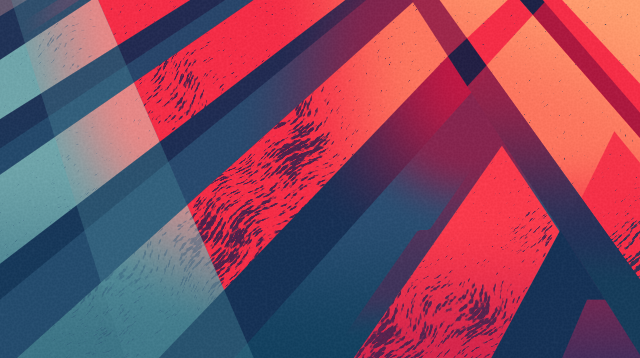
This background is drawn by a Shadertoy shader. Its source:

```glsl
// Coverage above the line y = line.x * x + line.y
float above(vec2 p, vec2 line) {
    float d = (p.y - line.x * p.x - line.y) / length(vec2(line.x, 1.0));
    return smoothstep(-0.7, 0.7, d * iResolution.y);
}

float below(vec2 p, vec2 line) { return 1.0 - above(p, line); }

float strip(vec2 p, vec2 low, vec2 high) { return above(p, low) * below(p, high); }

vec2 hash2(vec2 c) {
    return fract(sin(vec2(dot(c, vec2(127.1, 311.7)), dot(c, vec2(269.5, 183.3)))) * 4375.85);
}

// Cellular noise: distance to the nearest point
float cells(vec2 q) {
    float nearest = 2.0;
    for (int j = -1; j <= 1; j++)
        for (int i = -1; i <= 1; i++) {
            vec2 cell = floor(q) + vec2(i, j);
            nearest = min(nearest, length(cell + hash2(cell) - q));
        }
    return nearest;
}

// Soft patch of dry brush
float smear(vec2 p, float x, float y, float size) {
    vec2 d = (p - vec2(x, y)) / size;
    return exp(-dot(d, d));
}

// Bristle marks along the diagonal
float bristles(vec2 p, float amount) {
    vec2 q = mat2(0.72, -0.69, 0.69, 0.72) * p;
    q.y += 0.025 * sin(q.x * 9.0 + 2.0 * sin(q.y * 8.0)) + 0.008 * sin(q.x * 31.0);
    float streak = mix(cells(q * vec2(16, 105)), cells(q * vec2(65, 130)), 0.35);
    float patchy = 0.75 + 0.25 * sin(q.x * 17.0 + 3.0 * sin(q.y * 13.0)) * sin(q.y * 29.0);
    return 1.0 - smoothstep(-0.1, 0.1, streak - 0.85 * amount * patchy);
}

void mainImage(out vec4 fragColor, in vec2 fragCoord) {
    vec2 p = fragCoord / iResolution.y;
    vec3 navy = vec3(0.09, 0.20, 0.34), slate = vec3(0.17, 0.31, 0.45);
    vec3 plum = vec3(0.53, 0.15, 0.31), red = vec3(0.96, 0.18, 0.28);
    vec3 coral = vec3(0.99, 0.46, 0.37), peach = vec3(1.0, 0.68, 0.46);

    // Shared edges: slope, height at the left
    vec2 topBand = vec2(0.689, 0.512), mainTop = vec2(0.898, -0.042);
    vec2 peakLeft = vec2(1.433, -1.416), peakFoot = vec2(1.854, -2.544);
    vec2 crossLeft = vec2(-1.55, 2.782), crossRight = vec2(-1.396, 2.714);
    vec2 farLeft = vec2(-1.148, 2.667), footRight = vec2(-1.585, 2.842);

    // Dark ground with a crimson glow
    float glow = 1.0 - smoothstep(0.04, 0.58, length(p - vec2(1.34, 0.8)));
    vec3 col = mix(navy, vec3(0.17, 0.15, 0.31), 0.6 * smoothstep(0.2, 0.9, p.y));
    col = mix(col, vec3(0.75, 0.10, 0.27), glow);
    vec3 haze = mix(vec3(0.08, 0.26, 0.38), slate, smoothstep(0.0, 0.45, p.y));
    haze = mix(haze, plum, smoothstep(0.1, 0.7, glow));
    col = mix(col, haze, below(p, vec2(1.12, -0.733)));

    // Thin strips between the bands
    vec3 violet = mix(slate, plum, smoothstep(0.65, 1.05, p.x));
    col = mix(col, violet, 0.85 * strip(p, mainTop, vec2(0.818, 0.163)));
    col = mix(col, slate, 0.75 * strip(p, topBand, vec2(0.66, 0.585)));
    col = mix(col, vec3(0.56, 0.40, 0.47), 0.75 * above(p, vec2(0.6, 0.955)));
    float sliver = strip(p, vec2(0.655, 0.855), vec2(0.62, 0.9));
    col = mix(col, plum, 0.65 * sliver * smoothstep(0.05, 0.2, p.x));

    // Bright bands: teal, pink, red, coral
    float pastBeam = above(p, vec2(-2.3, 1.63));
    float inBeam = above(p, vec2(-3.15, 1.099)) * (1.0 - pastBeam);
    vec3 pale = mix(vec3(0.24, 0.46, 0.53), vec3(0.44, 0.65, 0.67), smoothstep(0.0, 0.6, p.y));
    float blush = smoothstep(0.35, 0.85, p.y + 0.5 * p.x) * smoothstep(0.06, 0.4, p.x + 0.25 * p.y - 0.15);
    pale = mix(pale, vec3(0.96, 0.52, 0.51), blush * inBeam);
    vec3 hot = mix(red, coral, smoothstep(0.8, 1.2, p.x + 0.2 * p.y - 0.14));
    float bands = strip(p, vec2(0.627, 0.667), vec2(0.655, 0.833));
    bands = max(bands, strip(p, vec2(0.764, 0.263), topBand));
    bands = max(bands, strip(p, vec2(1.045, -0.464), mainTop));
    float wear = 0.12 + 0.6 * smear(p, 0.67, 0.36, 0.17) + 0.55 * smear(p, 0.83, 0.61, 0.12);
    wear += 0.32 * smear(p, 0.5, 0.77, 0.14) + 0.3 * smear(p, 0.16, 0.86, 0.07);
    wear += 0.25 * smear(p, 0.3, 0.2, 0.25);
    vec3 ink = mix(slate, vec3(0.20, 0.13, 0.30), pastBeam);
    float marks = bristles(p, wear) * mix(0.4, 0.85, pastBeam);
    col = mix(col, mix(mix(pale, hot, pastBeam), ink, marks), bands);

    // Red peak with a stepped shadow
    float stepOut = mix(0.1, 0.055, smoothstep(0.355, 0.36, p.y));
    float shadow = strip(p, peakLeft, peakLeft + vec2(0, stepOut)) * smoothstep(0.05, 0.2, p.y);
    vec3 shade = mix(vec3(0.30, 0.18, 0.34), plum, smoothstep(0.2, 0.6, p.y));
    col = mix(col, shade, 0.75 * shadow);
    col = mix(col, navy, below(p, peakFoot));
    float peak = strip(p, peakFoot, peakLeft) * below(p, vec2(-1.49, 2.682));
    wear = 0.1 + 0.65 * smear(p, 1.08, 0.06, 0.17) + 0.45 * smear(p, 1.36, 0.11, 0.11);
    wear += 0.4 * smear(p, 1.5, 0.34, 0.08);
    vec3 peakPaint = mix(vec3(0.84, 0.15, 0.30), vec3(0.98, 0.23, 0.30), smoothstep(0.0, 0.4, p.y));
    col = mix(col, mix(peakPaint, vec3(0.25, 0.14, 0.31), 0.85 * bristles(p, wear)), peak);

    // Warm field beyond the crossing bar
    float redBand = strip(p, vec2(1.09, -0.664), vec2(0.94, -0.333));
    vec3 warm = mix(red, coral, smoothstep(0.3, 0.62, p.y));
    warm = mix(warm, peach, 0.75 * smoothstep(0.6, 1.1, p.y + 0.5 * p.x - 0.8));
    warm = mix(warm, red, 0.9 * below(p, vec2(2.03, -2.85)) * below(p, vec2(-1.23, 2.744)));
    warm = mix(warm, red, redBand * below(p, farLeft));
    warm = mix(warm, navy, 0.85 * bristles(p, 0.1 + 0.65 * smear(p, 1.79, 0.3, 0.1)));
    col = mix(col, warm, above(p, crossRight));

    // Descending bars, dark at the red band
    vec3 bar = mix(vec3(0.14, 0.20, 0.35), vec3(0.60, 0.14, 0.29), smoothstep(0.3, 0.8, p.y));
    bar = mix(bar, vec3(0.10, 0.13, 0.27), redBand);
    col = mix(col, bar, 0.94 * strip(p, crossLeft, crossRight));
    col = mix(col, red, strip(p, farLeft, vec2(-1.075, 2.688)));
    bar = mix(vec3(0.68, 0.10, 0.25), vec3(0.12, 0.14, 0.28), redBand);
    col = mix(col, bar, strip(p, farLeft, vec2(-1.16, 2.759)));

    // Lower right corner
    float corner = strip(p, footRight, crossRight) * (1.0 - smoothstep(0.2, 0.35, p.y));
    col = mix(col, vec3(0.08, 0.25, 0.36), 0.8 * corner);
    float foot = below(p, vec2(0, 0.163)) * below(p, footRight) * below(p, vec2(2.33, -3.658));
    col = mix(col, mix(vec3(0.28, 0.18, 0.36), plum, 4.0 * p.y), foot);

    // Translucent beam and paper grain
    col = mix(col, vec3(0.40, 0.66, 0.70), inBeam * mix(0.28, 0.1, bands));
    col = mix(col, vec3(0.10, 0.33, 0.43), 0.2 * (1.0 - pastBeam) * (1.0 - bands));
    col += 0.035 * (cells(p * 140.0) - 0.5);
    fragColor = vec4(clamp(col, 0.0, 1.0), 1.0);
}
```
